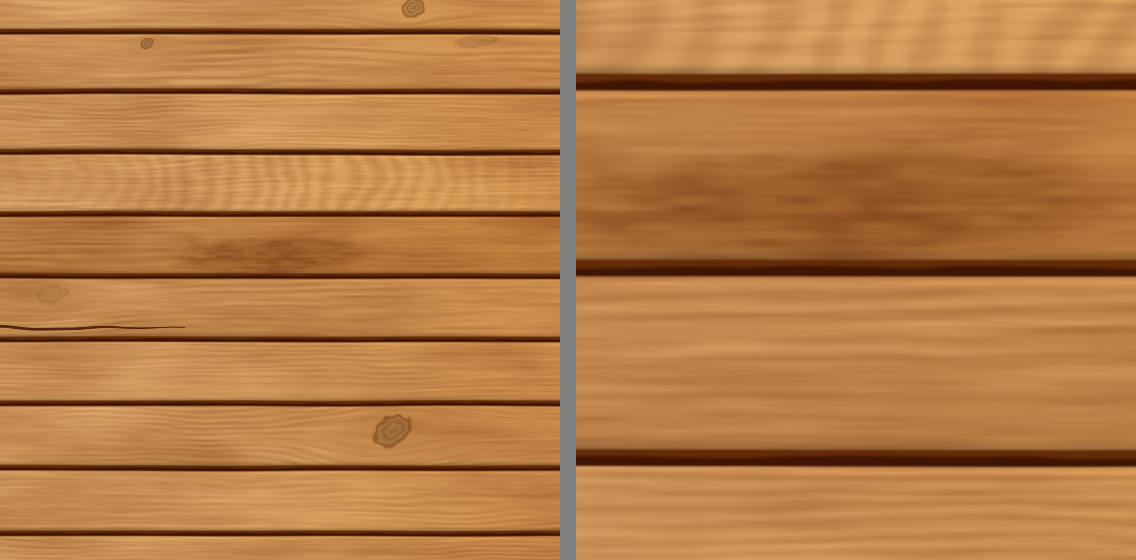
Left, the full canvas; right, a detail of the centre.
Reproduce this texture procedurally as a WebGL 1 fragment shader.

```glsl
precision highp float;

uniform vec2 u_resolution;

const vec3 HONEY = vec3(0.83, 0.62, 0.385);
const vec3 AMBER = vec3(0.62, 0.38, 0.19);
const vec3 WARM_TINT = vec3(1.0, 0.94, 0.80);
const vec3 KNOT_BROWN = vec3(0.53, 0.35, 0.17);
const vec3 GAP_BROWN = vec3(0.39, 0.17, 0.03);
const vec3 GAP_DARK = vec3(0.25, 0.08, 0.01);
const float FIRST_GAP = 0.056;
const float PITCH = 0.1065;
const float PITCH_GROWTH = 0.0007;
const float GAP_HALF = 0.005;

float hash(vec2 p) {
  return fract(sin(dot(p, vec2(127.1, 311.7))) * 43758.545);
}

float noise(vec2 p) {
  vec2 i = floor(p), f = fract(p);
  f = f * f * (3.0 - 2.0 * f);
  return mix(mix(hash(i), hash(i + vec2(1.0, 0.0)), f.x),
             mix(hash(i + vec2(0.0, 1.0)), hash(i + 1.0), f.x), f.y);
}

float fbm(vec2 p) {
  float sum = 0.0, amp = 0.53;
  for (int i = 0; i < 4; i++) {
    sum += amp * noise(p);
    p = p * 2.03 + 17.3;
    amp *= 0.5;
  }
  return sum;
}

// Row coordinate: gaps fall on whole numbers, boards widen downward
float rowAt(float y) {
  float root = PITCH * PITCH + 4.0 * PITCH_GROWTH * (y - FIRST_GAP);
  return (sqrt(root) - PITCH) / (2.0 * PITCH_GROWTH);
}

// Knot centre in xy, radii in zw
vec4 knotPlace(int i) {
  if (i == 0) return vec4(0.738, 0.014, 0.020, 0.016);
  if (i == 1) return vec4(0.262, 0.077, 0.011, 0.009);
  if (i == 2) return vec4(0.848, 0.074, 0.034, 0.010);
  if (i == 3) return vec4(0.092, 0.527, 0.026, 0.013);
  return vec4(0.701, 0.769, 0.031, 0.025);
}

// Returns grain shift, core mask and rim mask
vec3 knot(vec2 p, vec4 place, float strength) {
  vec2 v = p - place.xy;
  vec2 q = v / place.zw;
  q.y += 0.25 * q.x;
  float d = length(q) + 0.35 * (noise(p * 90.0) - 0.5);
  float reach = exp(-0.12 * dot(q * vec2(0.6, 1.0), q * vec2(0.6, 1.0)));
  float rings = 0.75 + 0.25 * sin(d * 15.0);
  float core = (1.0 - smoothstep(0.82, 1.05, d)) * rings;
  float rim = 1.0 - smoothstep(0.0, 0.2, abs(d - 1.0));
  return vec3(-0.8 * v.y * reach, core * strength, rim * strength);
}

// Lightness change from growth rings, fibres and blotches
float grain(vec2 p, float seed) {
  vec2 o = vec2(seed * 13.7, seed * 7.3);
  float warp = fbm(p * vec2(2.5, 9.0) + o);
  float freq = mix(420.0, 760.0, hash(o));
  float rings = sin((p.y + 0.05 * warp) * freq);
  float contrast = smoothstep(0.25, 0.75, noise(p * vec2(4.0, 22.0) + o));
  float streak = noise(p * vec2(5.0, 230.0) + o) - 0.5;
  float fibre = noise(p * vec2(24.0, 420.0) + o) - 0.5;
  float blotch = fbm(p * vec2(5.0, 15.0) + o + 40.0) - 0.5;
  return 0.13 * rings * contrast + 0.26 * streak + 0.22 * fibre + 0.75 * blotch;
}

// Curved cross-grain ripples
float ripples(vec2 p, float middle) {
  float v = p.y - middle;
  float phase = 170.0 * (p.x + 6.0 * v * v) + 9.0 * fbm(p * vec2(9.0, 16.0));
  float fade = smoothstep(0.0, 0.5, p.x) * (1.0 - smoothstep(0.65, 1.0, p.x));
  return sin(phase) * (0.25 + 0.75 * fade);
}

// Rough darkened patch
float scorch(vec2 p, vec2 centre, vec2 radii) {
  float d = length((p - centre) / radii) + 0.7 * (fbm(p * vec2(18.0, 45.0)) - 0.5);
  float rough = noise(p * vec2(45.0, 190.0));
  return (1.0 - smoothstep(0.2, 1.15, d)) * (0.4 + 0.6 * rough);
}

float crack(vec2 p, float y, float reach, float aa) {
  float path = y + 0.007 * (noise(vec2(p.x * 16.0, 3.0)) - 0.5);
  float width = 0.0016 * (1.0 - smoothstep(0.3 * reach, reach, p.x));
  return (1.0 - smoothstep(width, width + aa, abs(p.y - path))) * step(p.x, reach);
}

void main() {
  vec2 p = gl_FragCoord.xy / u_resolution;
  p.y = 1.0 - p.y;
  float aa = max(1.0 / u_resolution.y, 0.0012);
  float row = rowAt(p.y);
  float board = floor(row);
  float onFourth = 1.0 - step(0.5, abs(board - 2.0));
  float onFifth = 1.0 - step(0.5, abs(board - 3.0));
  float onSixth = 1.0 - step(0.5, abs(board - 4.0));

  // Knots bend the grain of their own board
  vec3 knots = vec3(0.0);
  for (int i = 0; i < 5; i++) {
    vec4 place = knotPlace(i);
    float same = 1.0 - step(0.5, abs(floor(rowAt(place.y)) - board));
    float strength = (i == 2 || i == 3) ? 0.28 : 0.75;
    knots += same * knot(p, place, strength);
  }

  // Board wood
  float tone = 0.76 + 0.22 * (hash(vec2(board, 4.0)) - 0.5) - 0.26 * onFifth;
  tone += grain(p + vec2(0.0, knots.x), board) + 0.13 * onFourth * ripples(p, 0.325);
  vec3 color = mix(AMBER, HONEY, clamp(tone, -0.2, 1.15));
  color *= mix(vec3(1.0), WARM_TINT, 0.7 * smoothstep(0.1, 1.0, p.x) + 0.4 * onFifth);

  // Wear
  color = mix(color, KNOT_BROWN, min(knots.y, 1.0));
  color = mix(color, GAP_BROWN, 0.55 * min(knots.z, 1.0));
  color = mix(color, GAP_BROWN, 0.6 * onFifth * scorch(p, vec2(0.475, 0.455), vec2(0.20, 0.045)));
  color = mix(color, GAP_DARK, 0.85 * onSixth * crack(p, 0.586, 0.33, aa));

  // Rounded edges and two-tone gaps
  float gap = floor(row + 0.5);
  float s = (row - gap) * (PITCH + 2.0 * PITCH_GROWTH * gap);
  s += 0.0022 * (noise(vec2(p.x * 5.0, gap * 3.1)) - 0.5);
  s += 0.003 * (hash(vec2(gap, 9.0)) - 0.5) * (p.x - 0.5);
  color *= 1.0 - 0.18 * smoothstep(-0.013, -GAP_HALF, s) * step(s, 0.0);
  color *= 1.0 + 0.07 * (1.0 - smoothstep(0.0, 0.003, abs(s - 0.0085)));
  float inside = 1.0 - smoothstep(GAP_HALF - aa, GAP_HALF + aa, abs(s));
  float depth = smoothstep(-0.002, 0.001, s + 0.002 * (noise(vec2(p.x * 30.0, gap)) - 0.5));
  color = mix(color, mix(GAP_BROWN, GAP_DARK, depth), inside);

  gl_FragColor = vec4(color, 1.0);
}
```
